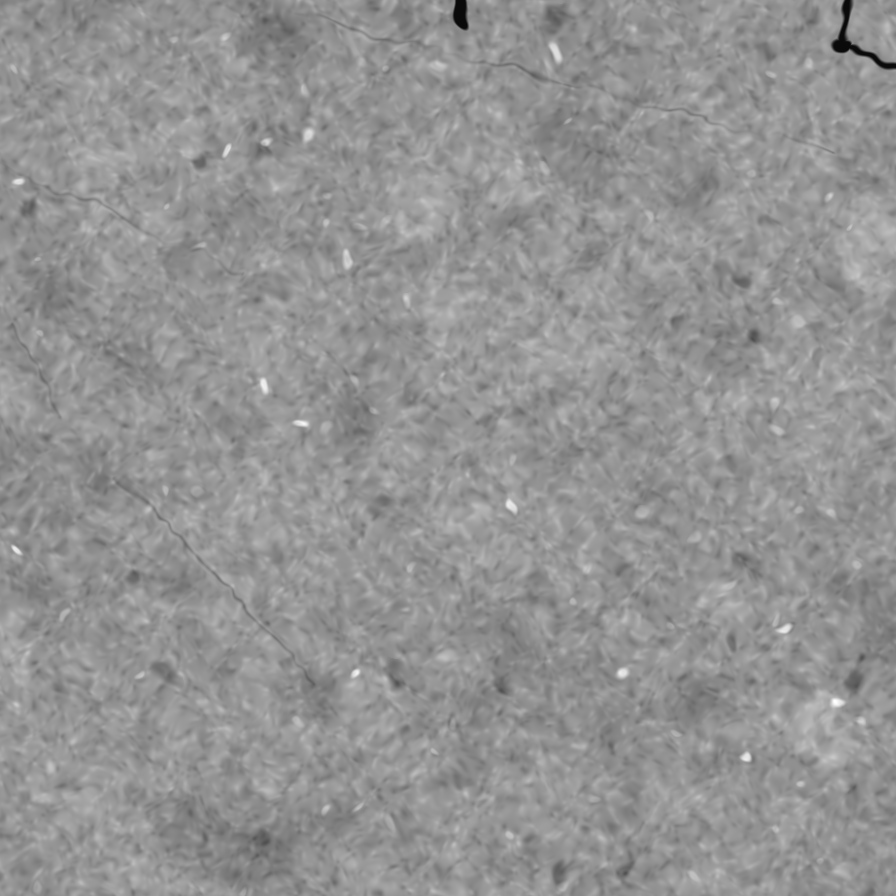
A Shadertoy shader for this texture:

```glsl
// Worn grey concrete: layered cellular grain with soft dark stains,
// small pits, bright mineral specks, pale patches, faint hairline
// cracks and two deep black joints along the top edge.

vec3 hash3(vec2 cell) {
    vec3 h = fract(cell.xyx * vec3(0.1031, 0.1030, 0.0973));
    h += dot(h, h.yxz + 33.33);
    return fract((h.xxy + h.yzz) * h.zyx);
}

// Cellular noise: one soft blob per cell, randomly light or dark
float grain(vec2 p) {
    vec2 cell = floor(p);
    float sum = 0.0;
    for (int y = -1; y <= 1; y++)
    for (int x = -1; x <= 1; x++) {
        vec2 id = cell + vec2(x, y);
        vec3 h = hash3(id);
        vec2 d = id + h.xy - p;
        sum += (h.z * 2.0 - 1.0) * exp(-4.0 * dot(d, d));
    }
    return sum;
}

// Sparse spots, each kept inside its own cell
float spots(vec2 p, float share, float radius) {
    vec3 h = hash3(floor(p));
    vec2 d = fract(p) - 0.25 - 0.5 * h.xy;
    float angle = h.x * 40.0;
    d = mat2(cos(angle), sin(angle), -sin(angle), cos(angle)) * d;
    d.x *= 0.65;
    float size = radius * (0.5 + 0.5 * h.y);
    return step(h.z, share) * (1.0 - smoothstep(0.4 * size, 1.3 * size, length(d)));
}

float segment(vec2 p, vec2 a, vec2 b) {
    vec2 ab = b - a;
    return length(p - a - ab * clamp(dot(p - a, ab) / dot(ab, ab), 0.0, 1.0));
}

float stroke(float dist, float width) {
    float soft = max(0.002, 1.0 / iResolution.y);
    return 1.0 - smoothstep(width - soft, width + soft, dist);
}

float patchMask(vec2 p, vec2 center, vec2 size) {
    return 1.0 - smoothstep(0.75, 1.15, length((p - center) / size));
}

void mainImage(out vec4 fragColor, in vec2 fragCoord) {
    vec2 p = fragCoord / iResolution.y;
    vec2 wobble = 0.004 * sin(p.yx * vec2(47.0, 53.0) + 2.0 * sin(p * 31.0))
                + 0.0015 * sin(p.yx * 190.0 + 3.0 * sin(p * 83.0));
    vec2 q = p + wobble;

    // Grain, fine to broad
    float fine = grain(q * 145.0 + 7.0);
    float medium = grain(q * 82.0 + 31.0);
    float coarse = grain(q * 31.0 + 3.0);
    float broad = grain(q * 8.0 + 17.0);
    float grey = 0.581 + 0.075 * fine + 0.075 * medium + 0.035 * coarse + 0.03 * broad;

    // Stains, broken up by the coarse grain
    float stain = grain(q * 13.0 + 51.0) + 0.5 * coarse + 0.2 * medium;
    grey -= 0.09 * smoothstep(0.4, 0.95, stain);

    // Pale patches
    float ragged = 0.012 * coarse;
    grey += 0.09 * patchMask(q + ragged, vec2(0.99, 0.73), vec2(0.055, 0.065));
    grey += 0.08 * patchMask(q + ragged, vec2(0.92, 0.185), vec2(0.035, 0.045));
    grey += 0.035 * patchMask(q + ragged, vec2(0.46, 0.78), vec2(0.05, 0.065));

    // Hairline cracks, fading in and out
    float crack = segment(q, vec2(0.0, 0.82), vec2(0.27, 0.695));
    crack = min(crack, segment(q, vec2(0.01, 0.64), vec2(0.07, 0.54)));
    crack = min(crack, segment(q, vec2(0.13, 0.47), vec2(0.35, 0.24)));
    crack = min(crack, segment(q, vec2(0.33, 0.985), vec2(0.93, 0.83)));
    float fade = 0.6 + 0.4 * sin(p.x * 43.0 + p.y * 29.0);
    grey -= 0.12 * fade * stroke(crack, 0.0012);
    grey += 0.03 * fade * stroke(abs(crack - 0.004), 0.001);

    // Pits and bright specks
    grey -= 0.16 * spots(q * 15.0 + 5.0, 0.10, 0.19);
    grey += 0.30 * spots(q * 22.0 + 9.0, 0.045, 0.15);
    grey += 0.13 * spots(q * 34.0 + 2.0, 0.06, 0.20);

    // Deep joints
    float joint = segment(q, vec2(0.955, 1.01), vec2(0.936, 0.945));
    joint = min(joint, segment(q, vec2(0.936, 0.945), vec2(1.01, 0.925)));
    float gap = stroke(joint, 0.0032);
    gap = max(gap, stroke(length(q - vec2(0.937, 0.945)), 0.009));
    gap = max(gap, stroke(segment(q, vec2(0.514, 1.01), vec2(0.519, 0.977)), 0.0075));
    grey = mix(grey, 0.04, gap);

    fragColor = vec4(vec3(clamp(grey, 0.0, 1.0)), 1.0);
}
```
